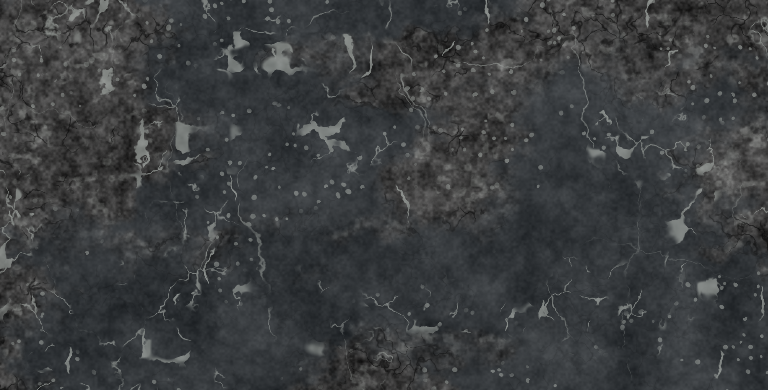
Give the GLSL for this texture, as a WebGL 2 fragment shader.

```glsl
#version 300 es
precision highp float;
// Dark weathered marble: smooth blue-grey slate patches inside gritty warm stone.
// Layered noise gives tone and grain; warped cell borders give broken pale webs
// and dark cracks; loops scatter long thin veins and short pale shards.
uniform vec2 u_resolution;
out vec4 outColor;

float hash(vec2 p) {
  vec3 q = fract(p.xyx * vec3(0.1031, 0.1030, 0.0973));
  q += dot(q, q.yzx + 33.33);
  return fract((q.x + q.y) * q.z);
}

vec2 hash2(vec2 p) { return vec2(hash(p + 3.7), hash(p + 71.3)); }

float noise(vec2 p) {
  vec2 i = floor(p), f = fract(p);
  f = f * f * (3.0 - 2.0 * f);
  return mix(mix(hash(i), hash(i + vec2(1, 0)), f.x),
             mix(hash(i + vec2(0, 1)), hash(i + 1.0), f.x), f.y);
}

float fbm(vec2 p) {
  float sum = 0.0, amp = 0.516;
  for (int i = 0; i < 5; i++) {
    sum += amp * noise(p);
    p = mat2(1.6, 1.2, -1.2, 1.6) * p + 17.3;
    amp *= 0.5;
  }
  return sum;
}

// x: distance to the cell border, y: distance to the cell point, z: cell id
vec3 cells(vec2 p) {
  vec2 base = floor(p);
  float near = 9.0, second = 9.0, id = 0.0;
  for (int y = -1; y <= 1; y++)
    for (int x = -1; x <= 1; x++) {
      vec2 c = base + vec2(x, y);
      float d = length(c + hash2(c) - p);
      if (d < near) { second = near; near = d; id = hash(c + 9.1); }
      else second = min(second, d);
    }
  return vec3(0.5 * (second - near), near, id);
}

// Tapered stroke with soft edges
float streak(vec2 p, vec2 center, float angle, float halfLen, float width, float px) {
  vec2 d = p - center, dir = vec2(cos(angle), sin(angle));
  float along = dot(d, dir) / halfLen;
  float across = abs(dot(d, vec2(-dir.y, dir.x)));
  float w = width * (1.0 - along * along);
  return (1.0 - smoothstep(w - px * 0.6, w + px * 0.8, across)) * smoothstep(1.0, 0.75, abs(along));
}

void main() {
  float px = 1.0 / u_resolution.y;
  vec2 p = gl_FragCoord.xy * px;
  float aspect = u_resolution.x * px;
  vec2 warp = vec2(fbm(p * 13.0), fbm(p * 13.0 + 40.0)) - 0.5;

  // Slate patches against gritty stone
  vec2 tilted = vec2(p.x + 0.3 * p.y, p.y - 0.25 * p.x);
  float region = fbm(tilted * vec2(2.3, 3.6) + warp * 0.5 + 5.0);
  region += 0.05 * (p.y - p.x / aspect);
  float rough = smoothstep(0.40, 0.56, region);
  vec3 col = mix(vec3(0.200, 0.215, 0.228), vec3(0.245, 0.243, 0.242), rough);

  // Mottling and grain
  col += (fbm(p * 8.0 + 21.0) - 0.5) * 0.16;
  col += (fbm(p * 42.0) - 0.5) * mix(0.10, 0.30, rough);
  col += (noise(p * 150.0) - 0.5) * mix(0.04, 0.11, rough);
  float crust = smoothstep(0.54, 0.70, fbm(p * vec2(24.0, 30.0) + 60.0));
  col += vec3(0.13, 0.135, 0.13) * crust * (0.15 + 0.85 * rough) * smoothstep(0.3, 0.7, noise(p * 70.0));

  // Dark hairline cracks
  float crack = cells((p + warp * 0.16) * 17.0 + 31.0).x / 17.0;
  float crackGate = smoothstep(0.48, 0.62, fbm(p * 12.0 + 90.0)) * (0.2 + 0.8 * rough);
  col *= 1.0 - 0.5 * crackGate * (1.0 - smoothstep(0.0, 0.002 + px, crack));

  // Pale broken webs that swell into blotches
  float web = cells((p + warp * 0.14) * vec2(11.0, 9.0)).x / 10.0;
  float webGate = smoothstep(0.51, 0.60, fbm(p * 4.5 + 12.0)) * smoothstep(0.38, 0.58, noise(p * 30.0 + 7.0));
  float webWidth = 0.001 + 0.009 * smoothstep(0.62, 0.85, noise(p * 15.0 + 50.0));
  float pale = 0.75 * webGate * (1.0 - smoothstep(webWidth - px * 0.5, webWidth + px, web));

  // Small pale specks
  vec3 speck = cells(p * 48.0 + warp * 0.8);
  float speckSize = 0.10 + 0.16 * fract(speck.z * 57.0);
  float speckGate = step(0.86, speck.z) * smoothstep(0.45, 0.60, fbm(p * 5.0 + 33.0));
  pale = max(pale, 0.6 * speckGate * (1.0 - smoothstep(speckSize, speckSize + 48.0 * px, speck.y)));

  // Long veins, mostly upright, a few lying flat
  vec2 bent = p + warp * 0.09 + 0.03 * (noise(p * 5.0) - 0.5);
  for (int i = 0; i < 15; i++) {
    vec2 r = hash2(vec2(i, 4)), s = hash2(vec2(i, 19));
    vec2 center = vec2((float(i) + r.x) / 15.0 * aspect, r.y);
    float angle = i % 4 == 1 ? 0.5 * (s.x - 0.6) : 1.65 + 0.5 * (s.x - 0.5);
    float vein = streak(bent, center, angle, 0.10 + 0.22 * s.y, 0.0008 + 0.0022 * r.x * s.x, px);
    pale = max(pale, vein * (0.25 + 0.4 * s.x) * smoothstep(0.15, 0.5, noise(p * 22.0 + 3.0)));
  }

  // Short shards
  for (int i = 0; i < 20; i++) {
    vec2 r = hash2(vec2(i, 53)), s = hash2(vec2(i, 87));
    vec2 center = vec2((float(i) + r.x) / 20.0 * aspect, r.y);
    float shard = streak(p + warp * 0.11, center, 1.75 + 1.3 * (s.x - 0.5), 0.018 + 0.04 * s.y, 0.003 + 0.006 * r.x * s.y, px);
    pale = max(pale, 0.8 * shard);
  }

  vec3 calcite = vec3(0.58, 0.60, 0.585) + 0.12 * (noise(p * 60.0) - 0.5);
  outColor = vec4(clamp(mix(col, calcite, pale), 0.0, 1.0), 1.0);
}
```
